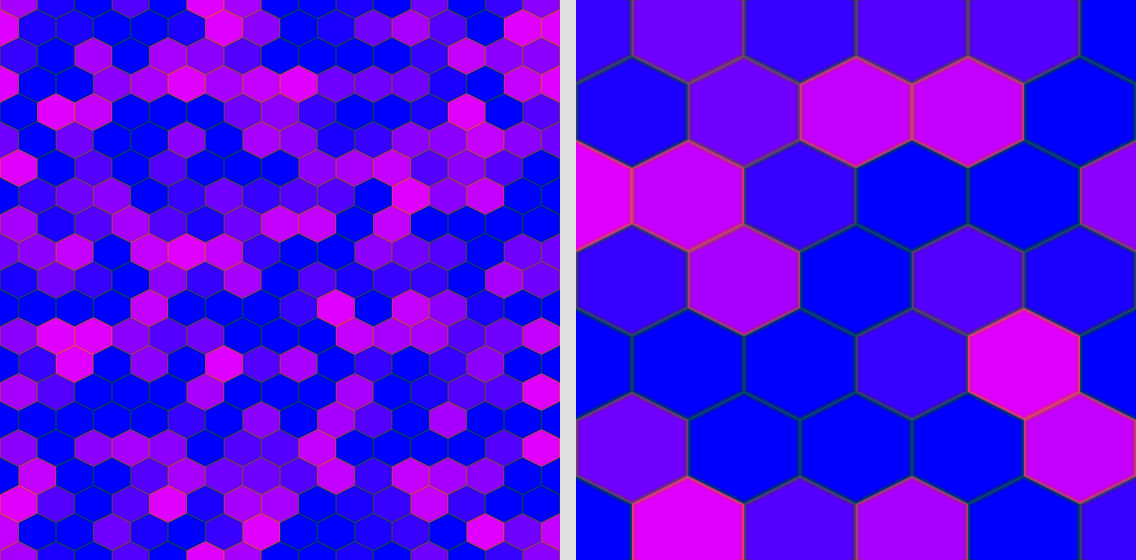
Left, the full canvas; right, a detail of the centre.
Reproduce this pattern procedurally as a WebGL 1 fragment shader.

```glsl
precision highp float;

// Honeycomb of slightly squashed, pointy-top hexagons in blue to magenta.
// Two interleaved rectangular lattices give the cells; a hash picks one of a few
// red levels per cell, and thin seams lose blue and gain green. Tiles seamlessly.

uniform vec2 u_resolution;

const float COLUMNS = 15.0;        // cells across
const float ROWS = 20.0;           // cell rows down, must be even
const float ROW_STEP = 0.75;       // row spacing, in cell widths
const float RED_LEVELS = 8.0;      // red steps above plain blue
const float BLUE_SHARE = 4.0;      // weight of plain blue against one red step
const float MAX_RED = 0.88;
const float SEAM_HALF_WIDTH = 0.041; // in cell widths
const float SEAM_DEPTH = 0.65;     // blue lost at the seam centre
const float SEAM_GREEN = 0.8;      // green gained, by squared seam strength
const float SEED = 17.0;
const int SAMPLES = 3;             // antialiasing grid per pixel side

float hash(vec2 cell) {
  vec3 q = fract(vec3(cell.xyx + SEED) * vec3(0.1031, 0.1030, 0.0973));
  q += dot(q, q.yzx + 33.33);
  return fract((q.x + q.y) * q.z);
}

// Distance to the nearest side of a hexagon one unit wide and high, positive inside.
float hexInset(vec2 p) {
  p = abs(p);
  float side = 0.5 - p.x;
  float slope = (0.5 - p.y - 0.5 * p.x) / length(vec2(1.0, 0.5));
  return min(side, slope);
}

// Red amount of a cell, in equal steps with extra weight on zero.
float cellRed(vec2 cell) {
  float pick = floor(hash(cell) * (RED_LEVELS + BLUE_SHARE));
  float level = max(pick - BLUE_SHARE + 1.0, 0.0);
  return MAX_RED * level / RED_LEVELS;
}

vec3 honeycomb(vec2 p) {
  float pairStep = 2.0 * ROW_STEP;

  // Even rows are shifted by half a cell, odd rows are not
  vec2 evenId = floor(vec2(p.x, p.y / pairStep + 0.5));
  vec2 oddId = floor(vec2(p.x + 0.5, p.y / pairStep));
  float evenInset = hexInset(p - vec2(evenId.x + 0.5, evenId.y * pairStep));
  float oddInset = hexInset(p - vec2(oddId.x, oddId.y * pairStep + ROW_STEP));

  // Keep the hexagon that holds the point, and wrap its index
  vec2 cell = evenInset > oddInset
    ? vec2(evenId.x, 2.0 * evenId.y)
    : vec2(oddId.x, 2.0 * oddId.y + 1.0);
  cell = mod(cell, vec2(COLUMNS, ROWS));
  float inset = max(evenInset, oddInset);

  // Seam fades linearly into the cell
  float seam = SEAM_DEPTH * clamp(1.0 - inset / SEAM_HALF_WIDTH, 0.0, 1.0);
  return vec3(cellRed(cell), SEAM_GREEN * seam * seam, 1.0 - seam);
}

void main() {
  vec2 gridSize = vec2(COLUMNS, ROWS * ROW_STEP);
  vec3 total = vec3(0.0);

  // Average a small grid of samples inside the pixel
  for (int j = 0; j < SAMPLES; j++) {
    for (int i = 0; i < SAMPLES; i++) {
      vec2 offset = (vec2(float(i), float(j)) + 0.5) / float(SAMPLES) - 0.5;
      total += honeycomb((gl_FragCoord.xy + offset) / u_resolution * gridSize);
    }
  }
  gl_FragColor = vec4(total / float(SAMPLES * SAMPLES), 1.0);
}
```
